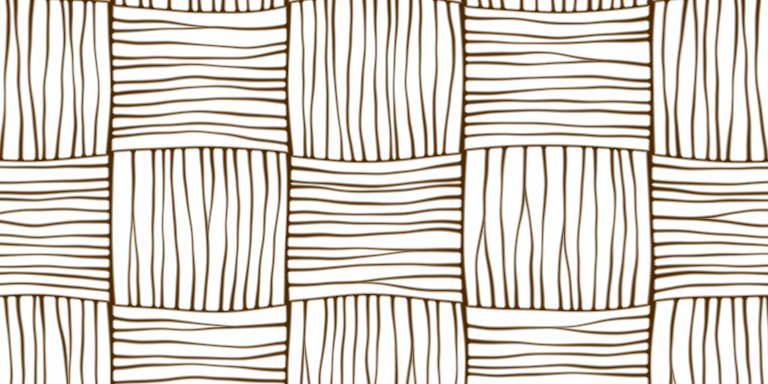
A Shadertoy shader for this pattern:

```glsl
// Hand-inked basket weave: upright and level bundles of strips alternate like a checkerboard.
// Upright bundles bulge over their neighbours; inside each bundle a loop draws gently leaning,
// tapering pen lines, some of which join in pairs. Four columns differ before repeating.

float hash(vec2 p) {
    vec3 q = fract(p.xyx * vec3(0.1031, 0.1030, 0.0973));
    q += dot(q, q.yzx + 33.33);
    return fract((q.x + q.y) * q.z);
}

vec2 gradient(vec2 lattice) {
    float angle = 6.2832 * hash(lattice + 71.0);
    return vec2(cos(angle), sin(angle));
}

// Gradient noise, roughly -0.7 to 0.7
float noise(vec2 p) {
    vec2 i = floor(p), f = p - i;
    vec2 w = f * f * f * (f * (f * 6.0 - 15.0) + 10.0);
    vec2 e = vec2(1.0, 0.0);
    return mix(mix(dot(gradient(i), f), dot(gradient(i + e), f - e), w.x),
               mix(dot(gradient(i + e.yx), f - e.yx), dot(gradient(i + 1.0), f - 1.0), w.x), w.y);
}

// Position of one pen line across the bundle, in strip widths
float penLine(float index, float along, float seed) {
    float lean = noise(vec2(along * 0.6 + seed * 91.7, index * 0.57 + seed * 37.0));
    float tremor = noise(vec2(along * 2.3 + seed * 43.0, index * 0.71 + seed * 19.0));
    return index + 0.8 * lean + 0.16 * tremor;
}

// Signed distance to the ink of one bundle; axes are (along, across) the strips
float bundleInk(vec2 pos, vec2 halfSize, float strips, float seed) {
    float along = pos.x / halfSize.x;
    float across = (pos.y / halfSize.y * 0.5 + 0.5) * strips;
    float spacing = 2.0 * halfSize.y / strips;
    float endGap = halfSize.x - abs(pos.x);
    float sideGap = halfSize.y - abs(pos.y);

    // Lines flare at the ends so that every strip gets rounded corners
    float radius = 0.36 * spacing;
    float inset = clamp(radius - endGap, 0.0, radius);
    float flare = radius - sqrt(radius * radius - inset * inset);

    float ink = min(endGap - 0.0025, sideGap - 0.0022);
    for (float i = 1.0; i < strips - 0.5; i++) {
        float center = penLine(i, along, seed);

        // Two lines out of three may join into one towards either end
        float pair = floor(i / 3.0);
        float member = i - 3.0 * pair;
        float chance = hash(vec2(pair + 5.0, seed * 113.0));
        if (member > 0.5 && chance < 0.4 && pair * 3.0 + 2.0 < strips - 0.5) {
            float mate = penLine(pair * 3.0 + 3.0 - member, along, seed);
            float side = chance < 0.2 ? -1.0 : 1.0;
            float start = hash(vec2(pair, seed * 57.0)) * 0.6 + 0.1;
            center = mix(center, 0.5 * (center + mate), smoothstep(start - 0.9, start, side * along));
        }

        float pressure = noise(vec2(along * 1.3 + i * 5.3, i * 2.37 + seed * 61.0));
        float halfWidth = 0.0024 + 0.0026 * pressure + 0.0018 * along * along;
        ink = min(ink, abs(across - center) * spacing - max(halfWidth, 0.0009) - flare);
    }
    return ink;
}

void mainImage(out vec4 fragColor, in vec2 fragCoord) {
    float pixel = 1.0 / iResolution.y;
    vec2 p = fragCoord * pixel - vec2(0.275, 0.21);

    // Uneven column widths and slightly unsteady outlines
    p.x -= 0.0143 * cos(6.2832 * p.x / 1.896);
    p += 0.012 * vec2(noise(p * 4.0), noise(p * 4.0 + 40.0));

    vec2 pitch = vec2(0.474, 0.39);
    vec2 cell = floor(p / pitch);
    vec2 q = 2.0 * (p / pitch - cell) - 1.0;
    bool upright = mod(cell.x + cell.y, 2.0) < 0.5;

    // Ends of upright bundles reach into the level bundles above and below
    float notch = 0.89 + 0.09 * q.x * q.x;
    if (!upright && abs(q.y) > notch) {
        cell.y += sign(q.y);
        q.y -= 2.0 * sign(q.y);
        upright = true;
    }

    vec2 pos = q * pitch * 0.5;
    float seed = hash(mod(cell, 4.0) + 3.0);
    float ink;
    if (upright) {
        vec2 halfSize = 0.5 * pitch * vec2(1.0 - 0.035 * q.y * q.y, 2.0 - notch);
        ink = bundleInk(pos.yx, halfSize.yx, 14.0 + floor(seed * 2.0), seed);
    } else {
        vec2 halfSize = 0.5 * pitch * vec2(0.99, notch);
        ink = bundleInk(pos, halfSize, 12.0 + floor(seed * 2.0), seed);
    }

    // Soft pen edge, never narrower than a pixel
    float soft = max(1.25 * pixel, 0.0045);
    vec3 paper = vec3(0.995);
    vec3 brown = vec3(0.3, 0.16, 0.0);
    fragColor = vec4(mix(brown, paper, smoothstep(-soft, soft, ink)), 1.0);
}
```
